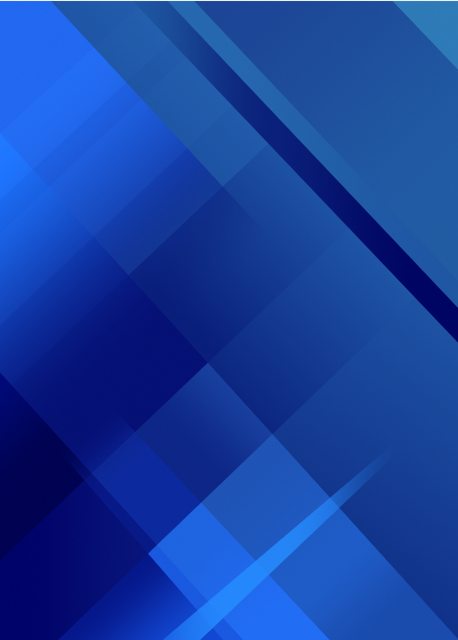
Reproduce this background procedurally as a Shadertoy shader.

```glsl
// Crossing translucent blue panels with a dark diagonal stripe and a bright beam.

// Soft-edged coverage of the area below the line y = start + slope * x (y points down)
float below(vec2 p, float start, float slope) {
    float dist = (p.y - start - slope * p.x) / sqrt(1.0 + slope * slope);
    return clamp(dist * iResolution.y + 0.5, 0.0, 1.0);
}

float hash(vec2 p) {
    return fract(sin(dot(p, vec2(12.9898, 78.233))) * 43758.5453);
}

void mainImage(out vec4 fragColor, in vec2 fragCoord) {
    vec2 p = fragCoord / iResolution.y;
    p.y = 1.0 - p.y;
    float along = p.y + 0.95 * p.x;                        // towards the lower right
    float across = (p.y - 1.07 * p.x + 0.216) / 0.42;      // towards the lower left

    // Rising edges that split every falling panel
    float stepA = below(p, 0.208, -0.91);
    float stepB = below(p, 0.3125, -0.93);
    float stepC = below(p, 0.3646, -0.95);
    float stepD = below(p, 0.508, -0.945);
    float stepE = below(p, 0.6185, -0.94);
    float stepF = below(p, 0.876, -0.952);
    float stepG = below(p, 1.087, -0.96);
    float bands = 0.3 * stepA - 0.4 * stepB + 0.3 * stepC - 0.45 * stepD - 0.25 * stepE;

    // Central panel: steel blue sinking into navy
    float light = 1.12 - 0.4 * across + 0.15 * bands;
    light = mix(light, 0.92 - 0.95 * across, stepE);
    light = mix(light, 0.97 - 0.8 * across, stepF);
    light = mix(light, 1.15 - 0.45 * across - 0.2 * along, stepG);
    vec3 color = mix(vec3(0.035, 0.12, 0.48), vec3(0.12, 0.335, 0.65), max(light, 0.0));

    // Vivid upper left panel, fading along its length
    vec3 vivid = mix(vec3(0.13, 0.41, 0.94), vec3(0.04, 0.12, 0.48), smoothstep(0.2, 0.8, along));
    vivid += vec3(0.02, 0.06, 0.07) * bands;
    color = mix(color, vivid, below(p, -0.0844, 1.08) * (1.0 - smoothstep(0.5, 0.78, along)));

    // Panel left of the long diagonal
    vec3 left = mix(vec3(0.12, 0.46, 1.0), vec3(0.03, 0.09, 0.49), smoothstep(0.2, 0.74, along));
    left += vec3(0.02, 0.05, 0.06) * bands;
    left = mix(left, mix(vec3(0.05, 0.15, 0.53), vec3(0.10, 0.26, 0.63),
        smoothstep(1.45, 0.95, across)), stepF);
    left = mix(left, mix(vec3(0.12, 0.33, 0.71), vec3(0.12, 0.36, 0.78),
        smoothstep(1.1, 1.37, along)), stepG);
    left = mix(left, vec3(0.10, 0.29, 0.67), 0.9 * smoothstep(1.38, 1.55, along));
    color = mix(color, left, below(p, 0.2083, 1.104));

    // Bright lower strip
    vec3 strip = mix(vec3(0.05, 0.16, 0.62), vec3(0.12, 0.39, 0.88), stepG);
    strip = mix(strip, vec3(0.13, 0.43, 0.96), smoothstep(1.12, 1.4, along));
    color = mix(color, strip, below(p, 0.449, 1.07) * smoothstep(0.8, 0.95, along));

    // Deep lower left corner, with a narrow lighter sliver at its rim
    vec3 deep = mix(vec3(0.0, 0.04, 0.47), vec3(0.0, 0.01, 0.32), smoothstep(0.58, 0.78, along));
    deep = mix(deep, mix(vec3(0.0, 0.01, 0.41), vec3(0.03, 0.08, 0.48),
        smoothstep(0.02, 0.24, p.x)), stepF);
    deep = mix(deep, mix(vec3(0.02, 0.09, 0.54), vec3(0.07, 0.28, 0.82),
        smoothstep(1.08, 1.28, along)), stepG);
    float rim = 1.0 - below(p, 0.599, 1.15);
    vec3 sliver = mix(vec3(0.03, 0.10, 0.53), vec3(0.10, 0.35, 0.88), stepG);
    deep = mix(deep, sliver, rim * smoothstep(0.78, 0.95, along));
    color = mix(color, deep, below(p, 0.582, 1.1));

    // Rising beam, brightest where it meets the lower strip
    float beam = below(p, 1.216, -0.85) * (1.0 - below(p, 1.297, -0.95));
    beam *= smoothstep(0.63, 0.44, p.x) * smoothstep(0.15, 0.36, p.x);
    color = mix(color, vec3(0.15, 0.55, 1.0), 0.85 * beam);

    // Dark stripe, pale stripe and upper right panel
    vec3 dark = mix(vec3(0.12, 0.34, 0.63), vec3(0.04, 0.13, 0.48), smoothstep(0.2, 0.43, p.x));
    dark = mix(dark, vec3(0.0, 0.02, 0.39), smoothstep(0.4, 0.66, p.x));
    color = mix(dark, color, below(p, -0.216, 1.05));
    vec3 pale = mix(vec3(0.15, 0.41, 0.69), vec3(0.12, 0.34, 0.64), smoothstep(0.3, 0.7, p.x));
    color = mix(pale, color, below(p, -0.2753, 1.057));
    vec3 upper = mix(vec3(0.11, 0.27, 0.59), vec3(0.13, 0.36, 0.64), smoothstep(0.3, 1.0, along));
    color = mix(upper, color, below(p, -0.3202, 1.06));
    color = mix(vec3(0.18, 0.48, 0.72), color, below(p, -0.6426, 1.05));

    // Thin pale top rule and a trace of grain against banding
    color = mix(vec3(0.92, 0.95, 0.97), color, smoothstep(0.001, 0.0025, p.y));
    color += (hash(floor(p * 512.0)) - 0.5) / 255.0;
    fragColor = vec4(color, 1.0);
}
```
